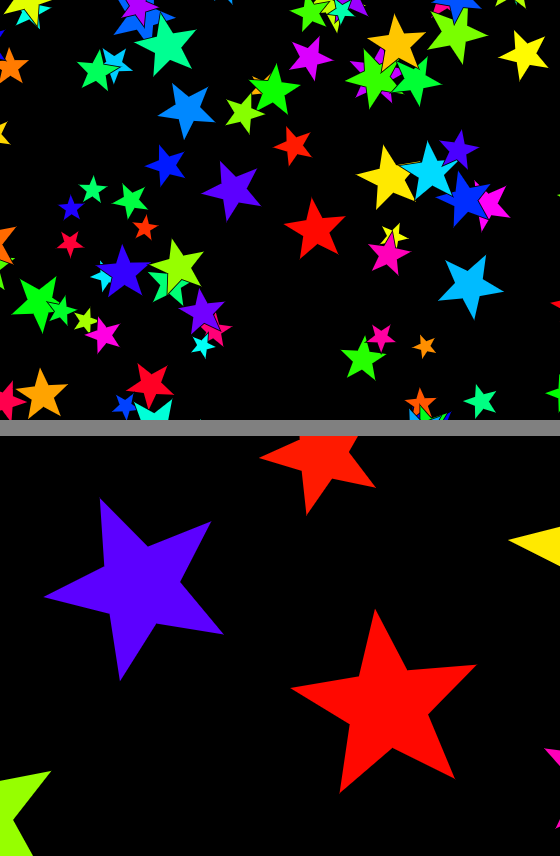
Top, the full canvas; bottom, a detail of the centre.
This pattern is drawn by a WebGL 2 fragment shader. Its source:

```glsl
#version 300 es
precision highp float;

uniform vec2 u_resolution;
out vec4 fragColor;

const float PI = 3.14159265;
const int STAR_COUNT = 78;

// Integer hash giving a value in 0..1
float hash(int star, int channel) {
    uint n = uint(star * 4 + channel) * 747796405u + 2891336453u;
    n = ((n >> ((n >> 28u) + 4u)) ^ n) * 277803737u;
    n = (n >> 22u) ^ n;
    return float(n >> 8u) / 16777216.0;
}

// Fully saturated rainbow colour
vec3 hueColor(float hue) {
    return clamp(abs(fract(hue + vec3(0.0, 2.0, 1.0) / 3.0) * 6.0 - 3.0) - 1.0, 0.0, 1.0);
}

// Signed distance to the edges of a five-pointed star
float starDistance(vec2 p, float radius, float turn) {
    float sector = PI / 5.0;
    float angle = mod(atan(p.y, p.x) + turn + sector, 2.0 * sector) - sector;
    vec2 folded = length(p) * vec2(cos(angle), abs(sin(angle)));
    vec2 tip = vec2(radius, 0.0);
    vec2 notch = 0.42 * radius * vec2(cos(sector), sin(sector));
    vec2 edge = notch - tip;
    return dot(folded - tip, normalize(vec2(edge.y, -edge.x)));
}

void main() {
    float pixel = 1.0 / u_resolution.y;
    vec2 uv = gl_FragCoord.xy * pixel;
    vec2 canvas = vec2(u_resolution.x * pixel, 1.0);
    vec3 color = vec3(0.0);

    // Paint the stars from back to front
    for (int i = 0; i < STAR_COUNT; i++) {
        vec2 scatter = vec2(hash(i, 0), hash(i, 1));
        vec2 center = mix(vec2(-0.06), canvas + 0.06, scatter);
        float radius = mix(0.03, 0.084, fract(float(i) * 0.7549 + 0.3));
        float dist = starDistance(uv - center, radius, hash(i, 2) * 2.0 * PI);

        // Evenly spread hues, slightly denser around green
        float hue = fract(float(i) * 0.618 + 0.1);
        hue -= 0.04 * sin(2.0 * PI * (hue - 0.36));

        // Thin black rim, then the flat fill
        float rim = clamp(0.5 - (dist - 0.002) / pixel, 0.0, 1.0);
        float fill = clamp(0.5 - dist / pixel, 0.0, 1.0);
        color = mix(color, vec3(0.0), rim);
        color = mix(color, hueColor(hue), fill);
    }

    fragColor = vec4(color, 1.0);
}
```
